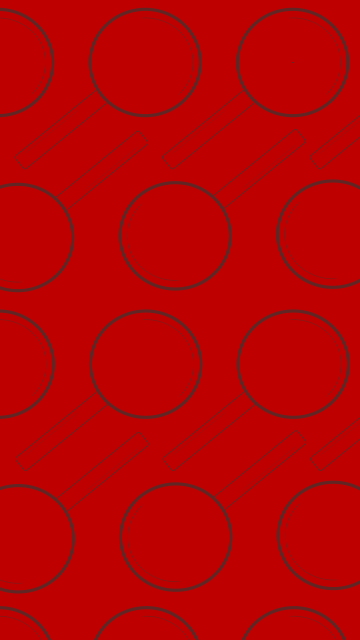
Give the GLSL for this pattern, as a Shadertoy shader.

```glsl
#define WIDTH 432.0                       // canvas width in design units
#define GROUND vec3(0.75, 0.0, 0.0)
#define INK vec3(0.38, 0.15, 0.14)
#define UPPER_START vec2(-3.0, 75.0)      // first pan of the upper rows
#define UPPER_STEP vec2(177.0, 362.0)
#define LOWER_START vec2(21.0, 285.0)     // first pan of the lower rows
#define LOWER_STEP vec2(189.0, 361.5)
#define LOWER_RISE 2.0                    // climb from column to column
#define RIM vec2(66.2, 63.8)
#define GLINT vec2(57.5, 53.5)
#define RIM_HALF 1.9
#define LINE_HALF 0.6

float ellipseDistance(vec2 p, vec2 radii) {
    float k = length(p / radii);
    float slope = length(p / (radii * radii));
    return k * (k - 1.0) / max(slope, 1e-4);
}

float roundedBox(vec2 p, vec2 halfSize, float radius) {
    vec2 q = abs(p) - halfSize + radius;
    return length(max(q, 0.0)) + min(max(q.x, q.y), 0.0) - radius;
}

// Pixel coverage of a line centred on d = 0
float stroke(float d, float halfWidth, float pixel) {
    return clamp((d + halfWidth) / pixel + 0.5, 0.0, 1.0)
         - clamp((d - halfWidth) / pixel + 0.5, 0.0, 1.0);
}

// Round pan, y pointing down, handle to the lower left
float pan(vec2 p, float pixel) {
    float rimDistance = ellipseDistance(p, RIM);
    float rim = stroke(rimDistance, RIM_HALF, pixel);

    // Thin arc inside the rim, fading at both ends
    vec2 heading = normalize(p / GLINT + 1e-5);
    float arc = smoothstep(0.28, 0.42, dot(heading, vec2(0.91, -0.415)));
    float glint = 0.6 * arc * stroke(ellipseDistance(p, GLINT), 0.5, pixel);

    // Handle, hidden where it passes under the rim
    vec2 along = vec2(-0.775, 0.632);
    vec2 h = vec2(dot(p, along), dot(p, vec2(0.632, 0.775)) + 1.6);
    float outside = clamp(rimDistance / pixel + 0.5, 0.0, 1.0);
    float outline = stroke(roundedBox(h - vec2(121.5, 0.0), vec2(72.0, 10.0), 3.0), LINE_HALF, pixel);
    float groove = 0.35 * stroke(h.y + 5.0, 0.4, pixel)
                 * smoothstep(95.0, 105.0, h.x) * smoothstep(185.0, 175.0, h.x);

    return max(max(rim, glint), outside * max(0.9 * outline, groove));
}

// Rows of pans; facing = -1 turns each pan half way round
float panRows(vec2 p, vec2 start, vec2 spacing, float rise, float squeeze, float facing, float pixel) {
    float ink = 0.0;
    vec2 nearest = round((p - start) / spacing);
    for (int i = -1; i <= 1; i++) {
        vec2 cell = nearest + vec2(float(i), 0.0);
        vec2 centre = start + cell * spacing;
        // Small drift between columns and rows
        centre += vec2(0.7 * cell.y, -rise * cell.x - squeeze * cell.y * (cell.y - 1.0));
        ink = max(ink, pan(facing * (p - centre), pixel));
    }
    return ink;
}

void mainImage(out vec4 fragColor, in vec2 fragCoord) {
    float pixel = WIDTH / iResolution.x;
    vec2 p = vec2(fragCoord.x, iResolution.y - fragCoord.y) * pixel;

    float ink = panRows(p, UPPER_START, UPPER_STEP, 0.0, 3.0, 1.0, pixel);
    ink = max(ink, panRows(p, LOWER_START, LOWER_STEP, LOWER_RISE, 0.0, -1.0, pixel));

    fragColor = vec4(mix(GROUND, INK, ink), 1.0);
}
```
